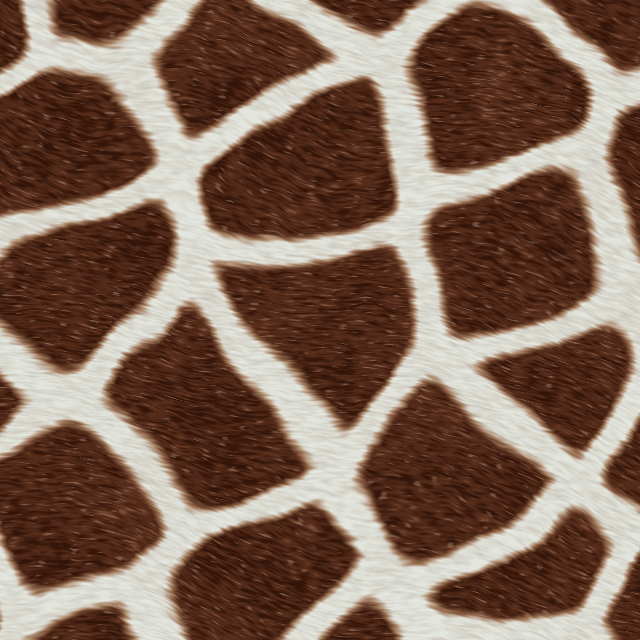
Write a Shadertoy shader that draws this texture.

```glsl
// Giraffe hide: angular brown patches parted by soft white bands.
// Patches are rounded Voronoi cells with warped borders; the short fur
// is stretched gradient noise laid along a gently bending flow.

const vec3 DARK_BROWN = vec3(0.20, 0.08, 0.035);
const vec3 MID_BROWN = vec3(0.33, 0.17, 0.10);
const vec3 LIGHT_BROWN = vec3(0.50, 0.33, 0.24);
const vec3 GLINT = vec3(0.68, 0.54, 0.45);
const vec3 RIM = vec3(0.64, 0.48, 0.36);
const vec3 CREAM = vec3(0.76, 0.73, 0.68);
const vec3 WHITE = vec3(0.89, 0.90, 0.87);

const vec2 CELL_COUNT = vec2(3.4, 4.3);
const float PATCH_SLANT = 0.55;
const float FUR_SLANT = -0.22;
const float BAND_HALF_WIDTH = 0.025;

vec2 hash2(vec2 p) {
    vec3 h = fract(p.xyx * vec3(0.1031, 0.1030, 0.0973));
    h += dot(h, h.yzx + 33.33);
    return fract((h.xx + h.yz) * h.zy);
}

vec2 rotate(vec2 p, float angle) {
    float c = cos(angle), s = sin(angle);
    return vec2(c * p.x + s * p.y, c * p.y - s * p.x);
}

float cornerSlope(vec2 corner, vec2 offset) {
    float angle = 6.2832 * hash2(corner).x;
    return dot(vec2(cos(angle), sin(angle)), offset);
}

// Gradient noise, about -0.7 to 0.7
float gradientNoise(vec2 p) {
    vec2 i = floor(p), f = fract(p);
    vec2 u = f * f * f * (f * (f * 6.0 - 15.0) + 10.0);
    vec2 e = vec2(1.0, 0.0);
    float low = mix(cornerSlope(i, f), cornerSlope(i + e, f - e), u.x);
    float high = mix(cornerSlope(i + e.yx, f - e.yx), cornerSlope(i + 1.0, f - 1.0), u.x);
    return mix(low, high, u.y);
}

vec2 cellPoint(vec2 cell) {
    return cell + 0.5 + 0.74 * (hash2(cell + 17.0) - 0.5);
}

// Distance to the nearest cell border, with corners rounded by a soft minimum
float borderDistance(vec2 p, float sharpness) {
    vec2 base = floor(p);
    vec2 nearest = vec2(0.0);
    float best = 100.0;
    for (int y = -1; y <= 1; y++)
    for (int x = -1; x <= 1; x++) {
        vec2 toPoint = cellPoint(base + vec2(x, y)) - p;
        float d = dot(toPoint, toPoint);
        if (d < best) { best = d; nearest = toPoint; }
    }
    float sum = 0.0;
    for (int y = -2; y <= 2; y++)
    for (int x = -2; x <= 2; x++) {
        vec2 toPoint = cellPoint(base + vec2(x, y)) - p;
        vec2 between = toPoint - nearest;
        if (dot(between, between) > 0.0001) {
            float d = dot(0.5 * (toPoint + nearest), normalize(between));
            sum += exp(-sharpness * d);
        }
    }
    return -log(sum) / sharpness;
}

// Coordinates along (x) and across (y) the lie of the fur
vec2 furFlow(vec2 p) {
    vec2 flow = rotate(p, FUR_SLANT);
    flow.y += 0.10 * gradientNoise(p * 2.4 + 5.0);
    flow.y += 0.006 * gradientNoise(p * 22.0 + 9.0);
    return flow;
}

vec2 warp(vec2 p, float scale, float amount) {
    return p + amount * vec2(gradientNoise(p * scale), gradientNoise(p * scale + 31.7));
}

vec3 brownFur(float tone, float glint) {
    vec3 color = mix(DARK_BROWN, MID_BROWN, smoothstep(0.05, 0.60, tone));
    color = mix(color, LIGHT_BROWN, smoothstep(0.58, 1.05, tone));
    return mix(color, GLINT, 0.5 * glint);
}

void mainImage(out vec4 fragColor, in vec2 fragCoord) {
    vec2 p = fragCoord / min(iResolution.x, iResolution.y);

    // Fur strands at several sizes
    vec2 flow = furFlow(p);
    float coarse = gradientNoise(flow * vec2(22.0, 110.0));
    float medium = gradientNoise(flow * vec2(38.0, 210.0) + 40.0);
    float fine = gradientNoise(flow * vec2(60.0, 300.0) + 80.0);
    float glint = smoothstep(0.26, 0.55, gradientNoise(flow * vec2(42.0, 240.0) + 120.0));
    float mottle = gradientNoise(p * 7.0 + 3.0);

    // Patch shape, its border frayed by the strands
    vec2 bent = warp(warp(p, 4.5, 0.035), 13.0, 0.012);
    vec2 cellSpace = rotate(bent, PATCH_SLANT) * CELL_COUNT + 7.0;
    float depth = borderDistance(cellSpace, 26.0) / 3.8 - BAND_HALF_WIDTH;
    depth += 0.008 * gradientNoise(p * 6.0 + 60.0);
    depth += 0.005 * coarse + 0.005 * medium;

    // Colours of the bands and the patches
    float tone = 0.42 + 0.38 * coarse + 0.50 * medium + 0.38 * fine + 0.30 * mottle;
    vec3 brown = brownFur(tone, glint);
    float shade = 0.24 + 0.40 * coarse + 0.45 * medium + 0.35 * fine + 0.25 * mottle;
    vec3 white = mix(WHITE, CREAM, clamp(shade, 0.0, 1.0));

    // Soft tan rim between the two
    vec3 color = mix(white, RIM, smoothstep(-0.009, 0.002, depth));
    color = mix(color, brown, smoothstep(-0.002, 0.009, depth));
    fragColor = vec4(color, 1.0);
}
```
